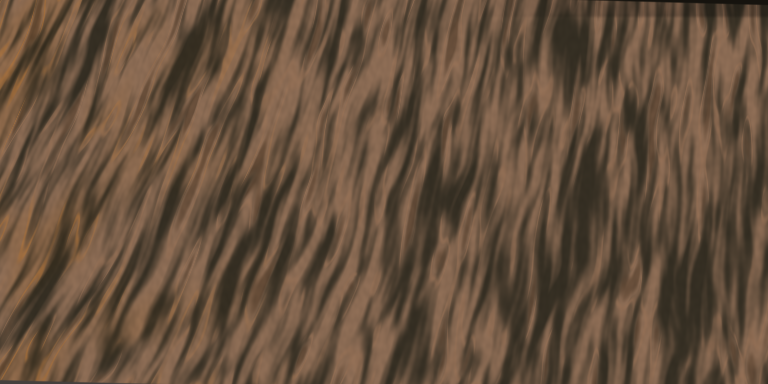
A WebGL 2 fragment shader for this texture:

```glsl
#version 300 es
precision highp float;
// Weathered bark: leaning, tapered brown streaks with pale rims and dark slits.

uniform vec2 u_resolution;
out vec4 fragColor;

const vec3 DARK_BARK  = vec3(0.205, 0.180, 0.135);
const vec3 LIGHT_BARK = vec3(0.545, 0.420, 0.328);
const vec3 PALE_RIM   = vec3(0.580, 0.435, 0.330);
const vec3 WARM_RIM   = vec3(0.660, 0.450, 0.240);
const vec3 SLIT_BROWN = vec3(0.270, 0.195, 0.130);
const vec3 TOP_SHADOW = vec3(0.085, 0.075, 0.055);
const vec3 FOOT_GREY  = vec3(0.270, 0.250, 0.240);

const float LEAN_LEFT   = 0.50;              // sideways run per unit of height
const float LEAN_RIGHT  = 0.02;
const vec2  STREAK_FREQ = vec2(31.0, 5.2);   // across, along the grain
const vec2  LENS_FREQ   = vec2(27.0, 5.0);
const vec2  FINE_FREQ   = vec2(62.0, 11.0);
const vec2  BROAD_FREQ  = vec2(9.0, 1.9);
const float TONE_BIAS   = 0.05;
const float TONE_RANGE  = 0.42;
const float RIM_LEVEL   = 0.17;
const float RIM_WIDTH   = 0.10;

uint mixBits(uint v) {
    v = v * 747796405u + 2891336453u;
    v = ((v >> ((v >> 28u) + 4u)) ^ v) * 277803737u;
    return (v >> 22u) ^ v;
}

vec2 gradientAt(ivec2 cell, uint seed) {
    uint h = mixBits(uint(cell.x) + mixBits(uint(cell.y) + mixBits(seed)));
    float angle = float(h & 65535u) / 65536.0 * 6.28319;
    return vec2(cos(angle), sin(angle));
}

// Gradient noise, roughly -0.7 to 0.7
float noise(vec2 p, uint seed) {
    ivec2 c = ivec2(floor(p));
    vec2 f = fract(p);
    vec2 w = f * f * f * (f * (f * 6.0 - 15.0) + 10.0);
    float a = dot(gradientAt(c, seed), f);
    float b = dot(gradientAt(c + ivec2(1, 0), seed), f - vec2(1.0, 0.0));
    float d = dot(gradientAt(c + ivec2(0, 1), seed), f - vec2(0.0, 1.0));
    float e = dot(gradientAt(c + ivec2(1, 1), seed), f - vec2(1.0, 1.0));
    return mix(mix(a, b, w.x), mix(d, e, w.x), w.y);
}

// Coordinates across and along the grain, which straightens to the right
vec2 grainSpace(vec2 p) {
    float lean = mix(LEAN_LEFT, LEAN_RIGHT, p.x * 0.5);
    vec2 g = vec2(p.x - lean * (p.y - 0.5), p.y);
    g.x += 0.020 * noise(g * vec2(6.0, 5.0), 1u);
    g.y += 0.130 * noise(g * vec2(16.0, 2.5), 2u);
    return g;
}

void main() {
    vec2 p = gl_FragCoord.xy / u_resolution.y;
    float across = gl_FragCoord.x / u_resolution.x;
    float pixel = 1.0 / u_resolution.y;
    vec2 g = grainSpace(vec2(across * 2.0, p.y));

    // Streak tone: broad furrows, main grain and fine fibres
    float fine = noise(g * FINE_FREQ, 5u);
    float tone = TONE_BIAS
        + 0.78 * noise(g * STREAK_FREQ, 3u)
        + 0.60 * noise(g * BROAD_FREQ, 4u)
        + 0.36 * fine
        + 0.22 * (0.5 - across);
    float light = smoothstep(-TONE_RANGE, TONE_RANGE, tone);
    vec3 color = mix(DARK_BARK, LIGHT_BARK, light);

    // Narrow lenses: pale outlines around darker slits
    float lens = noise(g * LENS_FREQ, 6u) + 0.08 * fine;
    float rim = 1.0 - smoothstep(0.0, RIM_WIDTH, abs(lens - RIM_LEVEL));
    float slit = smoothstep(RIM_LEVEL + 0.10, RIM_LEVEL + 0.30, lens);
    float raised = smoothstep(0.25, 0.75, light);
    float patches = smoothstep(-0.20, 0.35, noise(g * vec2(5.0, 4.0), 7u));
    float warmth = patches * (1.0 - smoothstep(0.02, 0.50, across));
    color = mix(color, SLIT_BROWN, 0.50 * slit * raised);
    color = mix(color, mix(PALE_RIM, WARM_RIM, warmth), 0.60 * rim * raised);
    color *= mix(vec3(1.0), vec3(1.03, 0.97, 0.84), warmth * 0.7);

    // Soft mottling on the surface
    color *= 1.0 + 0.07 * noise(p * vec2(70.0, 45.0), 8u);

    // Shaded upper band and thin slanted borders
    float band = smoothstep(0.950, 0.962, p.y) * smoothstep(0.55, 0.90, across);
    color *= 1.0 - 0.22 * band;
    float topEdge = 1.0 - 0.055 * (across - 0.76);
    color = mix(color, TOP_SHADOW, smoothstep(-pixel, pixel, p.y - topEdge));
    float footEdge = 0.050 * (0.20 - across);
    color = mix(color, FOOT_GREY, smoothstep(-pixel, pixel, footEdge - p.y));

    fragColor = vec4(color, 1.0);
}
```
